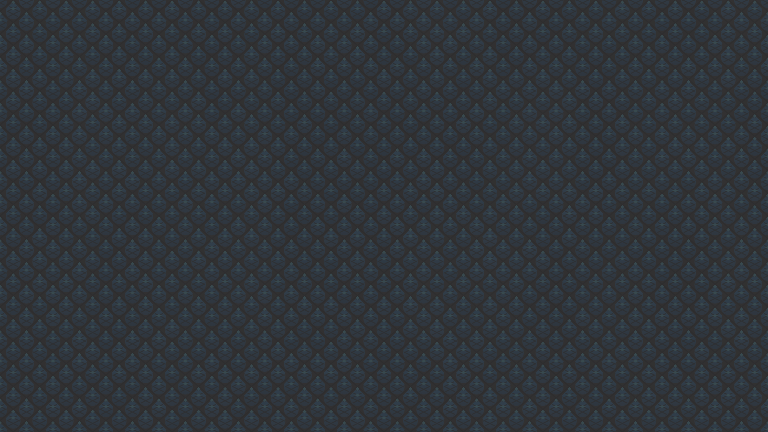
A Shadertoy shader for this pattern:

```glsl
float hash(vec2 p) {
    return fract(sin(dot(p, vec2(127.1, 311.7))) * 43758.5);
}

float noise(vec2 p) {
    vec2 i = floor(p), f = fract(p);
    f = f * f * (3.0 - 2.0 * f);
    return mix(mix(hash(i), hash(i + vec2(1, 0)), f.x),
               mix(hash(i + vec2(0, 1)), hash(i + vec2(1, 1)), f.x), f.y);
}

float fill(float d, float blur) {
    return smoothstep(blur, -blur, d);
}

float diamond(vec2 p, vec2 size) {
    return (abs(p.x) / size.x + abs(p.y) / size.y - 1.0) * min(size.x, size.y) * 0.75;
}

// Round bud drawn out to a point at the top
float bud(vec2 p) {
    float body = length(p + vec2(0.0, 0.03)) - 0.32;
    float tip = diamond(p - vec2(0.0, 0.10), vec2(0.33, 0.33));
    return min(body, tip);
}

// Distance to the nearest of a set of evenly spaced lines
float lines(float x, float pitch) {
    return abs(fract(x / pitch) - 0.5) * pitch;
}

void mainImage(out vec4 fragColor, in vec2 fragCoord) {
    vec2 uv = fragCoord / iResolution.xy;
    vec2 grid = uv * vec2(29.0, 19.0);
    float blur = 0.4 * 19.0 / iResolution.y;

    // Half-drop repeat: keep the nearer of two offset lattices
    vec2 a = fract(grid) - 0.5;
    vec2 b = fract(grid + 0.5) - 0.5;
    vec2 local = abs(a.x) + abs(a.y) < abs(b.x) + abs(b.y) ? a : b;
    vec2 center = grid - local;
    vec2 p = local * vec2(1.165, 1.0);

    // Dark ground with an ogee trellis between buds
    vec3 color = vec3(0.193, 0.190, 0.193);
    float trellis = abs(diamond(p, vec2(0.5825, 0.5)));
    color = mix(color, vec3(0.172, 0.172, 0.178), 0.7 * fill(trellis - 0.025, blur));

    // Blue bud, lighter towards its crown
    float shape = bud(p);
    vec3 blue = mix(vec3(0.185, 0.215, 0.250), vec3(0.188, 0.240, 0.288),
                    smoothstep(-0.3, 0.3, p.y));
    blue += 0.008 * (hash(floor(center * 2.0 + 0.5)) - 0.5);
    color = mix(color, blue, fill(shape, blur));

    // Crossing scale lines
    float rise = 0.5 * abs(p.x);
    float scales = min(lines(p.y + rise, 0.25), lines(p.y - rise, 0.25)) * 0.9;
    float cut = fill(scales - 0.022, blur) * fill(shape + 0.03, blur);
    color = mix(color, vec3(0.180, 0.184, 0.192), 0.85 * cut);

    // Teal tip and heart
    float accent = min(diamond(p - vec2(0.0, 0.40), vec2(0.08, 0.08)),
                       diamond(p - vec2(0.0, 0.12), vec2(0.13, 0.06)));
    color = mix(color, vec3(0.220, 0.285, 0.305), fill(accent, blur));

    // Faint uneven dye along the warp
    color *= 1.0 + 0.02 * (noise(uv * vec2(18.0, 3.0)) - 0.5);
    fragColor = vec4(color, 1.0);
}
```
